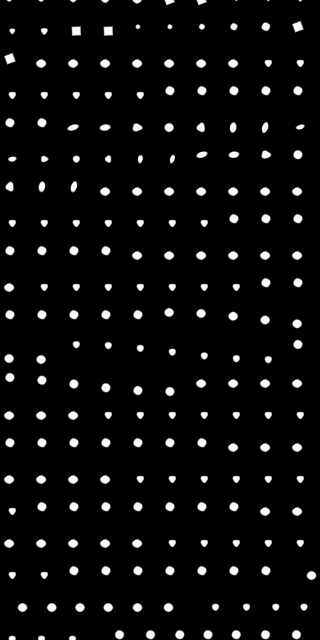
Reproduce this pattern procedurally as a WebGL 1 fragment shader.

```glsl
precision highp float;
// White dots on black, ten to a row, counted in reading order.
// Runs of seven share a shape; three runs make a block of 21, and a few
// blocks animate their runs by growing, stretching, sinking or sliding.

uniform vec2 u_resolution;

#define COLUMNS 10.0
#define RUN 7.0
#define BIG_RADIUS 0.137
#define SMALL_RADIUS 0.106
#define TRAVEL 0.235
#define SLIDE_CENTER 0.5
#define STRETCH 0.33
#define SQUARE_HALF 0.135
#define SOFTNESS 0.03
#define DOT_COLOR vec3(0.99)
#define PI 3.14159265

vec2 rotate(vec2 p, float angle) {
  float c = cos(angle), s = sin(angle);
  return vec2(c * p.x + s * p.y, c * p.y - s * p.x);
}

float squareDistance(vec2 p, float halfSide) {
  vec2 q = abs(p) - halfSide;
  return length(max(q, 0.0)) + min(max(q.x, q.y), 0.0);
}

// Relative bulge of the outline: 0 = pointed sides, 1 = heart, 2 = soft square
float bulge(float kind, float angle) {
  if (kind < 0.5) return 0.08 * cos(2.0 * angle) + 0.045 * cos(4.0 * angle);
  if (kind < 1.5) return 0.12 * sin(3.0 * angle);
  return 0.035 * cos(4.0 * angle - 1.2);
}

// Rest position inside a cell, y up
vec2 restPosition(float kind) {
  if (kind < 0.5) return vec2(0.285, 0.015);
  if (kind < 1.5) return vec2(0.385, 0.03);
  return vec2(0.31, 0.165);
}

void main() {
  // Cells of unit size, rows counted down from the top edge
  vec2 grid = vec2(gl_FragCoord.x, u_resolution.y - gl_FragCoord.y)
            * COLUMNS / u_resolution.x;
  vec2 cell = vec2(floor(grid.x), floor(grid.y + 0.5));
  vec2 local = vec2(grid.x - cell.x, cell.y - grid.y);

  // Reading order gives the block, the shape and the step within a run
  float index = cell.y * COLUMNS + cell.x;
  float run = floor((index + 0.5) / RUN);
  float stepInRun = index - run * RUN;
  float block = floor((run + 0.5) / 3.0);
  float kind = run - block * 3.0;
  float swing = cos(PI * stepInRun / (RUN - 1.0));

  bool heart = kind > 0.5 && kind < 1.5;
  bool growing = block < 0.5;
  bool stretching = abs(block - 2.0) < 0.5;
  bool sinking = abs(block - 5.0) < 0.5;
  bool sliding = abs(block - 9.0) < 0.5;

  vec2 center = restPosition(kind);
  float radius = heart ? SMALL_RADIUS : BIG_RADIUS;
  float wobble = 1.0;
  if (sinking) {
    center.y = TRAVEL * swing;
    wobble = 0.45;
  }
  if (sliding) {
    center.x = SLIDE_CENTER + TRAVEL * swing;
    wobble = 0.45;
  }
  if (growing) radius *= 0.48 + 0.3 * (1.0 - swing);

  vec2 p = local - center;
  float lump = 0.0;
  if (stretching) {
    float amount = STRETCH * swing * abs(swing);
    p = rotate(p, 0.3 * pow(abs(swing), 5.0) * sign(swing));
    p *= vec2(exp(-amount), exp(amount));
    radius *= 1.0 - 0.1 * abs(swing);
    wobble = 0.3;
    lump = abs(abs(stepInRun - 3.0) - 1.0) < 0.5 ? 0.12 : 0.0;
  }

  // Outline in polar form; the last steps of growth become squares
  float angle = atan(p.y, p.x + 0.00001);
  float outline = 1.0 + wobble * bulge(kind, angle)
                + lump * sin(3.0 * angle + 2.0 * sign(swing));
  float dist = length(p) - radius * outline;
  if (growing && stepInRun > 4.5) {
    dist = squareDistance(rotate(p, heart ? 0.04 : 0.35), SQUARE_HALF);
  }

  float edge = max(SOFTNESS, 0.5 * COLUMNS / u_resolution.x);
  float coverage = 1.0 - smoothstep(-edge, edge, dist);
  gl_FragColor = vec4(DOT_COLOR * coverage, 1.0);
}
```
